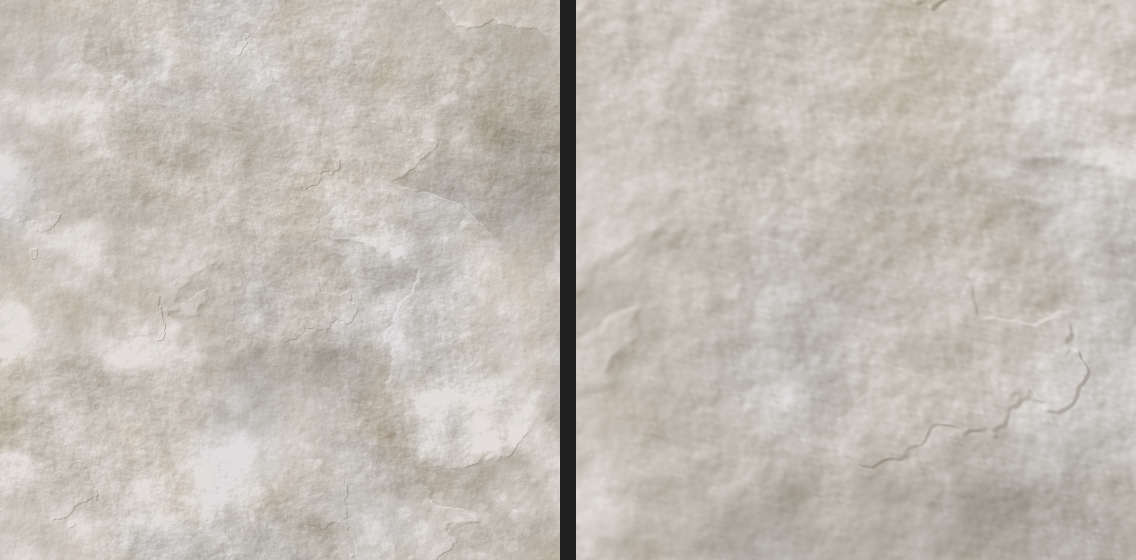
Left: the whole. Right: its middle third, enlarged.
Give the GLSL for this texture, as a WebGL 2 fragment shader.

```glsl
#version 300 es
precision highp float;
// Weathered pale plaster: broken layers, rough slanting grain and raised chips
// form a height field lit from the upper left. Soft chalky clouds, white flecks
// and faint warm and cool stains vary its tone.

#define DARK_TONE vec3(0.700, 0.670, 0.628)
#define LIGHT_TONE vec3(0.840, 0.820, 0.798)
#define BASE_LEVEL 0.59
#define LAYER_SCALE vec2(2.3, 3.1)
#define LAYER_DARKENING 0.40
#define CLOUD_SCALE 5.5
#define CHALK_SCALE 7.5
#define CHALK_STRENGTH 0.72
#define GRAIN_SCALE 15.0
#define RELIEF_STRENGTH 0.034
#define CHIP_CELLS 6.0
#define CHIP_SHARE 0.24

uniform vec2 u_resolution;
out vec4 fragColor;

float hash(vec2 p) {
    vec3 q = fract(vec3(p.xyx) * 0.1031);
    q += dot(q, q.yzx + 33.33);
    return fract((q.x + q.y) * q.z);
}

float noise(vec2 p) {
    vec2 cell = floor(p), f = fract(p);
    f = f * f * f * (f * (f * 6.0 - 15.0) + 10.0);
    float low = mix(hash(cell), hash(cell + vec2(1, 0)), f.x);
    float high = mix(hash(cell + vec2(0, 1)), hash(cell + vec2(1, 1)), f.x);
    return mix(low, high, f.y);
}

// Layered noise, normalised to the range 0 to 1
float fbm(vec2 p, int octaves) {
    float sum = 0.0, amplitude = 0.5, total = 0.0;
    for (int i = 0; i < octaves; i++) {
        sum += amplitude * noise(p);
        total += amplitude;
        amplitude *= 0.5;
        p = mat2(1.6, 1.2, -1.2, 1.6) * p + 17.3;
    }
    return sum / total;
}

// 1 where the top coat has broken away; the rim is crisp or worn by turns
float exposedLayer(vec2 p) {
    vec2 warp = vec2(noise(p * 5.0 + 40.0), noise(p * 5.0 + 70.0)) - 0.5;
    float field = fbm((p + 0.12 * warp) * LAYER_SCALE + 5.7, 7);
    float softness = mix(0.008, 0.11, smoothstep(0.3, 0.62, noise(p * 6.0 + 21.0)));
    return smoothstep(-softness, softness, field - 0.515);
}

// Scattered flakes, each lifted toward its lower right rim
float chips(vec2 p) {
    vec2 ragged = vec2(fbm(p * 22.0 + 3.0, 4), fbm(p * 22.0 + 50.0, 4)) - 0.5;
    vec2 q = p * CHIP_CELLS + ragged * 0.75;
    float lift = 0.0;
    for (int y = -1; y <= 1; y++) {
        for (int x = -1; x <= 1; x++) {
            vec2 cell = floor(q) + vec2(x, y);
            float present = step(hash(cell + 91.0), CHIP_SHARE);
            vec2 center = cell + 0.25 + 0.5 * vec2(hash(cell + 12.0), hash(cell + 34.0));
            float radius = mix(0.12, 0.30, hash(cell + 56.0));
            vec2 d = (q - center) * vec2(1.0, mix(0.6, 1.3, hash(cell + 78.0)));
            float body = 1.0 - smoothstep(-0.02, 0.02, length(d) - radius);
            float tilt = 0.5 + 0.5 * dot(d, vec2(0.85, -0.5)) / radius;
            lift = max(lift, present * body * clamp(tilt, 0.0, 1.0));
        }
    }
    return lift;
}

float surfaceHeight(vec2 p) {
    float layer = exposedLayer(p);
    vec2 slanted = vec2(dot(p, vec2(0.82, -0.57)) * 0.55, dot(p, vec2(0.57, 0.82)));
    float grain = fbm(slanted * GRAIN_SCALE, 6);
    float roughness = mix(0.55, 1.2, smoothstep(0.3, 0.7, noise(p * 4.0 + 9.0)));
    float pits = fbm(p * 60.0 + 8.0, 3);
    return grain * roughness + 0.10 * pits - 0.055 * layer + 0.085 * chips(p);
}

void main() {
    vec2 p = gl_FragCoord.xy / min(u_resolution.x, u_resolution.y);

    // Relief: slopes facing the light brighten, the others fall into shade
    vec2 toLight = normalize(vec2(-0.75, 0.66));
    float reach = 0.002;
    float slope = (surfaceHeight(p) - surfaceHeight(p + toLight * reach)) / reach;
    float relief = clamp(slope * RELIEF_STRENGTH, -0.85, 0.6);

    // Broad tone: clouds, bare layer and chalk bloom
    float cloud = fbm(p * CLOUD_SCALE + 31.0, 5) - 0.5;
    float mottle = fbm(p * 24.0 + 63.0, 4) - 0.5;
    float bloom = fbm(p * CHALK_SCALE + 83.0, 4);
    float chalk = smoothstep(0.54, 0.80, bloom);
    float flecks = smoothstep(0.56, 0.66, fbm(p * 36.0 + 14.0, 4))
                 * smoothstep(0.50, 0.66, fbm(p * 3.5 + 47.0, 3));
    float tone = BASE_LEVEL + 1.15 * cloud + 0.45 * mottle + relief
               - LAYER_DARKENING * exposedLayer(p)
               + CHALK_STRENGTH * chalk + 0.28 * flecks;
    vec3 color = mix(DARK_TONE, LIGHT_TONE, clamp(tone, -0.9, 1.35));

    // Faint ochre stains and cool grey veils
    float ochre = smoothstep(0.50, 0.72, fbm(p * 9.0 + 120.0, 5)) * (1.0 - chalk);
    float veil = smoothstep(0.50, 0.72, fbm(p * 4.5 + 150.0, 4));
    color -= ochre * vec3(0.010, 0.020, 0.036);
    color += veil * vec3(-0.016, -0.006, 0.010);
    fragColor = vec4(color, 1.0);
}
```
